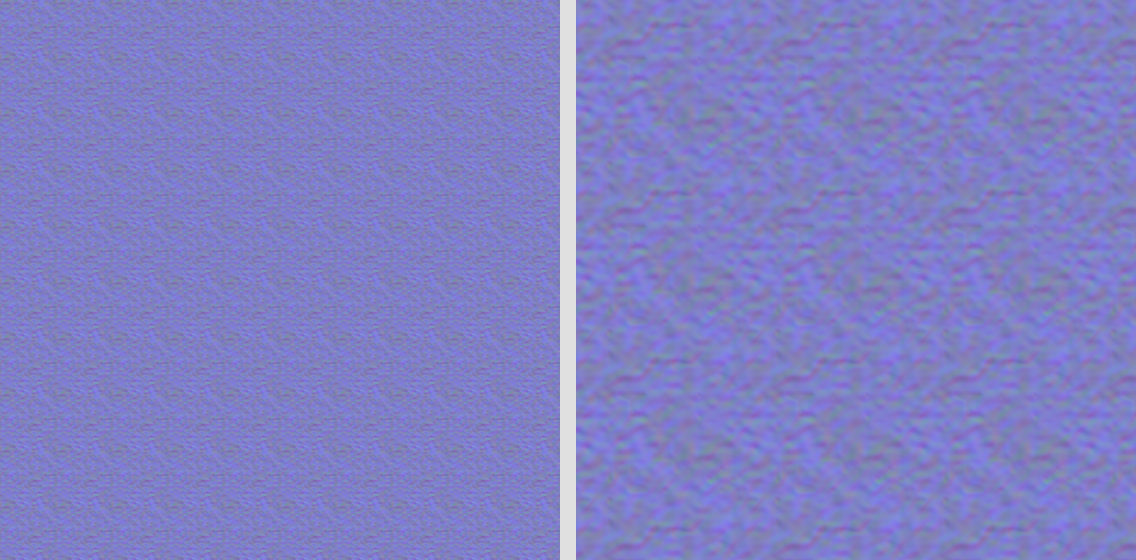
Left, the full canvas; right, a detail of the centre.
Give the GLSL for this texture map, as a WebGL 1 fragment shader.

```glsl
precision highp float;

// Tiling normal map of a finely wrinkled, leathery surface.
// Sheared periodic value noise forms a height field; its slope tints red and
// green, while steepness, pits and separate grain dim the blue channel.

uniform vec2 u_resolution;

const float TILES = 10.0;           // repeats across the canvas
const float SLOPE_STEP = 0.012;     // half width of the slope sample, in tiles
const vec3 FLAT_COLOR = vec3(0.499, 0.498, 0.775);
const vec2 TINT_STRENGTH = vec2(0.19, 0.225);

float hash(vec2 cell, float seed) {
  vec3 p = fract(vec3(cell.xyx + seed) * vec3(0.7548, 0.5698, 0.8191));
  p += dot(p, p.yzx + 33.33);
  return fract((p.x + p.y) * p.z);
}

// Lattice value that repeats per tile even when the rows are sheared.
float latticeValue(vec2 cell, vec2 period, float shear, float seed) {
  float column = floor((cell.x + 0.5) / period.x);
  cell += column * vec2(-period.x, shear);
  cell.y = mod(cell.y + 0.5, period.y) - 0.5;
  return hash(floor(cell + 0.5), seed);
}

// Smooth noise with period.x by period.y cells per tile; shear tilts the rows.
float tileNoise(vec2 tile, vec2 period, float shear, float seed) {
  vec2 p = tile * period - vec2(0.0, shear * tile.x);
  vec2 cell = floor(p);
  vec2 f = fract(p);
  f = f * f * (3.0 - 2.0 * f);
  float a = latticeValue(cell, period, shear, seed);
  float b = latticeValue(cell + vec2(1.0, 0.0), period, shear, seed);
  float c = latticeValue(cell + vec2(0.0, 1.0), period, shear, seed);
  float d = latticeValue(cell + vec2(1.0, 1.0), period, shear, seed);
  return mix(mix(a, b, f.x), mix(c, d, f.x), f.y);
}

// Sparse small hollows.
float pits(vec2 tile) {
  return smoothstep(0.78, 0.95, tileNoise(tile, vec2(15.0, 16.0), 0.0, 41.0));
}

// Tilted wrinkles, round pebbles and fine level fibres.
float height(vec2 tile) {
  float wrinkles = tileNoise(tile, vec2(15.0, 20.0), 11.0, 3.0);
  float pebbles = tileNoise(tile, vec2(20.0, 23.0), 0.0, 29.0);
  float fibres = tileNoise(tile, vec2(10.0, 28.0), 0.0, 17.0);
  return 0.5 * wrinkles + 0.45 * pebbles + 0.25 * fibres - 0.2 * pits(tile);
}

vec2 surfaceSlope(vec2 tile, float h) {
  vec2 dx = vec2(h, 0.0);
  vec2 dy = vec2(0.0, h);
  return vec2(height(tile - dx) - height(tile + dx),
              height(tile - dy) - height(tile + dy));
}

void main() {
  vec2 tile = gl_FragCoord.xy / u_resolution.y * TILES;
  vec2 slope = surfaceSlope(tile, SLOPE_STEP);
  vec2 tint = slope * TINT_STRENGTH;

  // Blue: broad patches, fine grain, and shading on steep or hollow parts.
  float patches = tileNoise(tile, vec2(4.0, 6.0), 2.0, 59.0) - 0.5;
  float grain = tileNoise(tile, vec2(17.0, 22.0), 8.0, 73.0) - 0.5;
  float steepness = length(slope) - 0.145;
  float blue = 0.07 * patches + 0.20 * grain - 0.18 * steepness;
  blue -= 0.30 * tint.y + 0.07 * pits(tile);

  gl_FragColor = vec4(FLAT_COLOR + vec3(tint, blue), 1.0);
}
```
